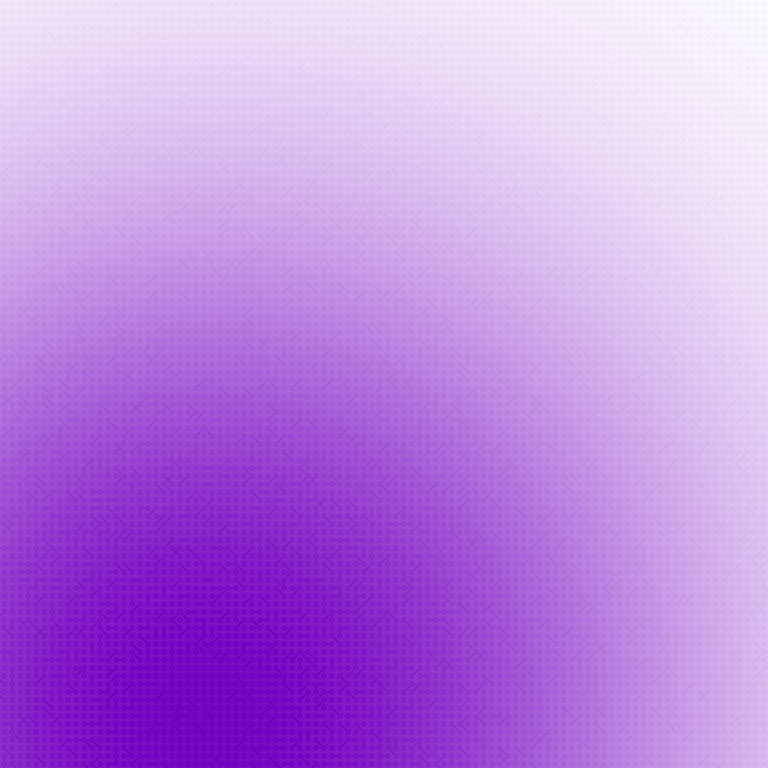
Reproduce this background procedurally as a WebGL 2 fragment shader.

```glsl
#version 300 es
precision highp float;
// A violet glow near the lower left fades to near white as a Gaussian.
// A fine, faint grid of dots covers it; hashed links join some
// neighbouring dots, so the grid looks slightly irregular.

uniform vec2 u_resolution;
out vec4 outColor;

const vec3 VIOLET = vec3(0.45, 0.0, 0.755);
const vec3 WHITE = vec3(1.0);
const vec2 GLOW_CENTER = vec2(0.27, 0.06);
const float GLOW_FALLOFF = 2.38;
const float CELLS = 96.0;

float hash(vec2 p) {
    vec3 q = fract(vec3(p.xyx) * 0.1031);
    q += dot(q, q.yzx + 33.33);
    return fract((q.x + q.y) * q.z);
}

float segmentDistance(vec2 p, vec2 a, vec2 b) {
    vec2 ab = b - a;
    float t = clamp(dot(p - a, ab) / dot(ab, ab), 0.0, 1.0);
    return length(p - a - ab * t);
}

// Direction from a cell to the neighbour it may be linked with
vec2 linkDirection(float pick) {
    if (pick < 0.35) return vec2(1.0, 0.0);
    if (pick < 0.7) return vec2(0.0, 1.0);
    return pick < 0.85 ? vec2(1.0, 1.0) : vec2(-1.0, 1.0);
}

// Signed distance to the dots and links, in cell units
float dotGrid(vec2 p, float radius, float linkWidth, float linkChance) {
    vec2 cell = floor(p);
    float d = 1.0;
    for (int y = -1; y <= 1; y++) {
        for (int x = -1; x <= 1; x++) {
            vec2 id = cell + vec2(x, y);
            vec2 center = id + 0.5;
            d = min(d, length(p - center) - radius);
            if (hash(id) < linkChance) {
                vec2 target = center + linkDirection(hash(id + 41.7));
                d = min(d, segmentDistance(p, center, target) - linkWidth);
            }
        }
    }
    return d;
}

float glowFade(vec2 p, vec2 center, float falloff) {
    vec2 d = p - center;
    return 1.0 - exp(-falloff * dot(d, d));
}

void main() {
    float size = min(u_resolution.x, u_resolution.y);
    vec2 uv = gl_FragCoord.xy / u_resolution;

    // Large gradient
    float fade = glowFade(uv, GLOW_CENTER, GLOW_FALLOFF);

    // Faint dots, darker than the gaps and weaker in the pale area
    float soft = 0.75 * CELLS / size;
    float d = dotGrid(uv * CELLS, 0.38, 0.14, 0.4);
    float ink = 1.0 - smoothstep(-soft, soft, d);
    float contrast = mix(0.055, 0.012, fade);
    fade = clamp(fade + contrast * (0.55 - ink), 0.0, 1.0);

    outColor = vec4(mix(VIOLET, WHITE, fade), 1.0);
}
```
